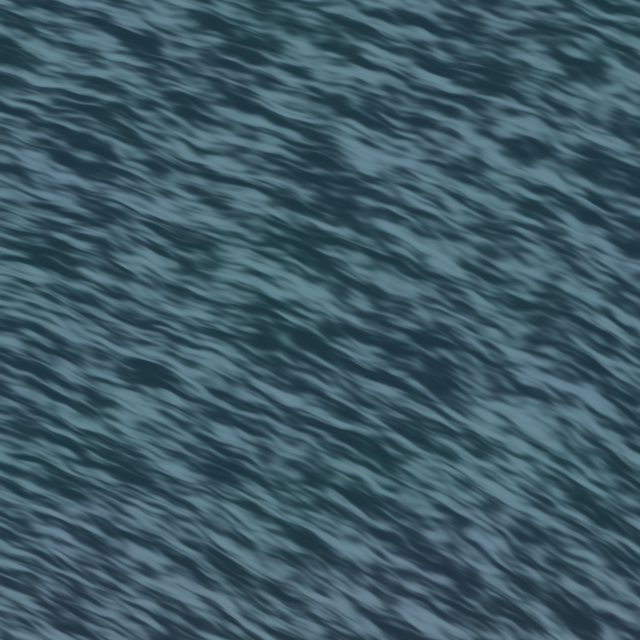
Write a Shadertoy shader that draws this texture.

```glsl
// Wind-rippled dark teal water with pale crests running down to the right.
// Stretched gradient noise in a sheared, warped frame is summed into a height,
// which is equalised to a tone and then coloured from deep to sky-lit water.

vec2 hashGradient(ivec2 cell) {
    uvec2 q = uvec2(cell + 4096) * uvec2(1597334673u, 3812015801u);
    uint h = (q.x ^ q.y) * 1597334673u;
    h = (h ^ (h >> 15)) * 2246822519u;
    h ^= h >> 13;
    float angle = float(h & 65535u) / 65536.0 * 6.2832;
    return vec2(cos(angle), sin(angle));
}

float gradientNoise(vec2 p) {
    vec2 cell = floor(p), f = p - cell;
    ivec2 i = ivec2(cell);
    vec2 w = f * f * f * (f * (f * 6.0 - 15.0) + 10.0);
    float a = dot(hashGradient(i), f);
    float b = dot(hashGradient(i + ivec2(1, 0)), f - vec2(1, 0));
    float c = dot(hashGradient(i + ivec2(0, 1)), f - vec2(0, 1));
    float d = dot(hashGradient(i + ivec2(1, 1)), f - vec2(1, 1));
    return mix(mix(a, b, w.x), mix(c, d, w.x), w.y);
}

// x runs along the crests, y across them; crests steepen towards the bottom
vec2 waveFrame(vec2 uv) {
    float along = uv.x - 0.3 * uv.y;
    float across = uv.y + uv.x * (0.54 - 0.24 * uv.y);
    across += 0.012 * gradientNoise(vec2(along * 6.0, across * 8.0) + 31.0);
    across += 0.004 * gradientNoise(vec2(along * 22.0, across * 36.0) + 57.0);
    return vec2(along, across);
}

float waveHeight(vec2 w) {
    // Long crests, leaned over by their own height
    float swell = gradientNoise(w * vec2(5.0, 44.0));
    w.y += 0.004 * swell;
    float crest = 0.24 - abs(gradientNoise(w * vec2(5.5, 38.0) + 13.0));

    // Short strokes lie a little flatter than the long crests
    w.y -= 0.04 * w.x;
    float strokes = gradientNoise(w * vec2(13.0, 80.0) + 71.0);
    float ripples = gradientNoise(w * vec2(28.0, 150.0) + 119.0);
    float patches = gradientNoise(w * vec2(3.0, 10.0) + 7.0);
    return 0.6 * swell + 0.65 * crest + 0.62 * strokes
         + 0.42 * ripples + 0.16 * patches;
}

void mainImage(out vec4 fragColor, in vec2 fragCoord) {
    vec2 uv = fragCoord / iResolution.y;
    float height = waveHeight(waveFrame(uv));

    // Logistic curve spreads the heights evenly over the tones
    float tone = 1.0 / (1.0 + exp(-6.4 * (height - 0.02)));
    vec3 deepWater = vec3(0.115, 0.21, 0.25);
    vec3 skyLight = vec3(0.29, 0.325, 0.335);
    vec3 color = deepWater + skyLight * pow(tone, 1.4);

    // Broad drifts between green and indigo water, greyer at the bottom
    float drift = gradientNoise(uv * vec2(3.5, 6.0) + 43.0);
    color += vec3(-0.012, 0.01, -0.012) * drift;
    color += vec3(0.018, -0.008, 0.0) * (1.0 - smoothstep(0.0, 0.3, uv.y));

    fragColor = vec4(color, 1.0);
}
```
